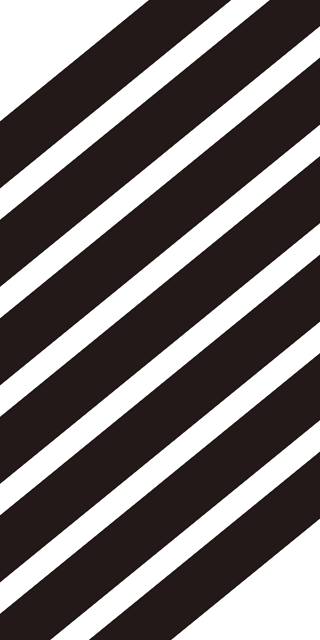
A WebGL 1 fragment shader for this pattern:

```glsl
precision highp float;
// Seven parallel diagonal bars, rising to the right, on a white ground.
// Distance across the bars is folded to the nearest bar, with the bar index
// clamped so that two opposite corners stay empty. Lengths are canvas widths.

uniform vec2 u_resolution;

const float SLOPE = 0.815;        // rise of the bars per unit run
const float PITCH = 0.3078;       // vertical spacing of the bar centres
const float BAR_HEIGHT = 0.2096;  // vertical thickness of one bar
const float BARS_PER_SIDE = 3.0;  // bars on each side of the central one
const float RIM_WIDTH = 0.0048;   // slightly darker line inside each edge

const vec3 GROUND = vec3(1.0);
const vec3 INK = vec3(0.138, 0.099, 0.099);
const vec3 RIM = vec3(0.11, 0.07, 0.07);

// Signed distance to the nearest bar, negative inside it.
float barDistance(vec2 p) {
  float offset = p.y - SLOPE * p.x;
  float index = clamp(floor(offset / PITCH + 0.5), -BARS_PER_SIDE, BARS_PER_SIDE);
  float fromCentre = abs(offset - index * PITCH);
  return (fromCentre - 0.5 * BAR_HEIGHT) / sqrt(1.0 + SLOPE * SLOPE);
}

// Pixel coverage of the region where the distance is negative.
float coverage(float dist, float pixel) {
  return clamp(0.5 - dist / pixel, 0.0, 1.0);
}

void main() {
  vec2 p = (gl_FragCoord.xy - 0.5 * u_resolution) / u_resolution.x;
  float pixel = 1.0 / u_resolution.x;
  float dist = barDistance(p);

  // Bar body with its rim, laid over the ground
  vec3 bar = mix(RIM, INK, coverage(dist + RIM_WIDTH, pixel));
  vec3 color = mix(GROUND, bar, coverage(dist, pixel));

  gl_FragColor = vec4(color, 1.0);
}
```
